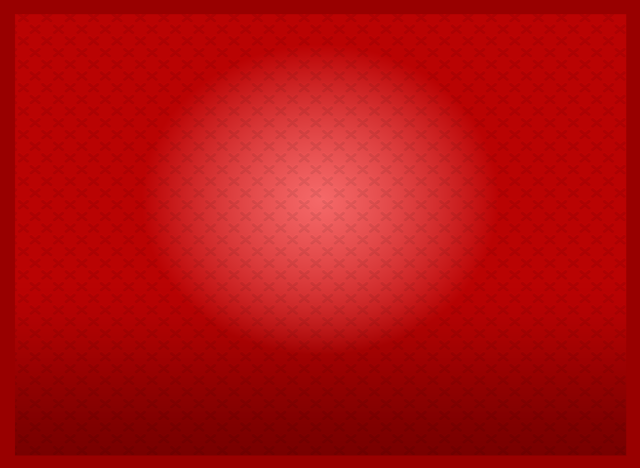
Give the GLSL for this background, as a Shadertoy shader.

```glsl
const vec3 FRAME_RED   = vec3(0.600, 0.000, 0.000);
const vec3 PANEL_RED   = vec3(0.730, 0.010, 0.012);
const vec3 PANEL_DARK  = vec3(0.475, 0.000, 0.000);
const vec3 GLOW_PINK   = vec3(0.960, 0.410, 0.410);

// Lengths are fractions of the canvas height
const vec2 MARGIN_LOW  = vec2(0.0321, 0.0267); // left, bottom
const vec2 MARGIN_HIGH = vec2(0.0294, 0.0303); // right, top
const float SHADE_TOP  = 0.42;
const vec2 GLOW_CENTER = vec2(0.684, 0.573);
const vec2 GLOW_RADIUS = vec2(0.382, 0.332);

const vec2 CROSS_ORIGIN = vec2(0.575, 0.538);
const float CROSS_PITCH = 0.05;
const vec2 CROSS_ARM    = vec2(0.0085, 0.0070);
const float CROSS_WIDTH = 0.0031;
const float CROSS_DEPTH = 0.065;
const float BEVEL_SHIFT = 0.0018;
const float BEVEL_DEPTH = 0.045;

// Offset from the nearest center of a staggered lattice
vec2 staggeredCell(vec2 p) {
    vec2 q = (p - CROSS_ORIGIN) / CROSS_PITCH;
    vec2 a = fract(q + 0.5) - 0.5;
    vec2 b = fract(q) - 0.5;
    return CROSS_PITCH * (dot(a, a) < dot(b, b) ? a : b);
}

// Distance to two crossed round-ended bars
float crossDistance(vec2 p) {
    p = abs(p);
    float along = clamp(dot(p, CROSS_ARM) / dot(CROSS_ARM, CROSS_ARM), 0.0, 1.0);
    return length(p - CROSS_ARM * along) - CROSS_WIDTH;
}

float coverage(float dist, float pixel) {
    return smoothstep(0.75 * pixel, -0.75 * pixel, dist);
}

void mainImage(out vec4 fragColor, in vec2 fragCoord) {
    float pixel = 1.0 / iResolution.y;
    vec2 p = fragCoord * pixel;
    vec2 canvas = iResolution.xy * pixel;

    // Panel, darker towards the bottom
    vec3 color = mix(PANEL_DARK, PANEL_RED, smoothstep(0.0, SHADE_TOP, p.y));

    // Oval glow
    float r = min(length((p - GLOW_CENTER) / GLOW_RADIUS), 1.0);
    color = mix(color, GLOW_PINK, 1.0 - 0.65 * r - 0.35 * r * r);

    // Embossed crosses with a shaded lower rim
    vec2 cell = staggeredCell(p);
    float body = coverage(crossDistance(cell), pixel);
    float raised = coverage(crossDistance(cell - vec2(0.0, BEVEL_SHIFT)), pixel);
    color *= 1.0 - CROSS_DEPTH * body - BEVEL_DEPTH * (body - raised);

    // Frame
    vec2 inset = min(p - MARGIN_LOW, canvas - MARGIN_HIGH - p);
    float panel = coverage(-min(inset.x, inset.y), pixel);
    fragColor = vec4(mix(FRAME_RED, color, panel), 1.0);
}
```
